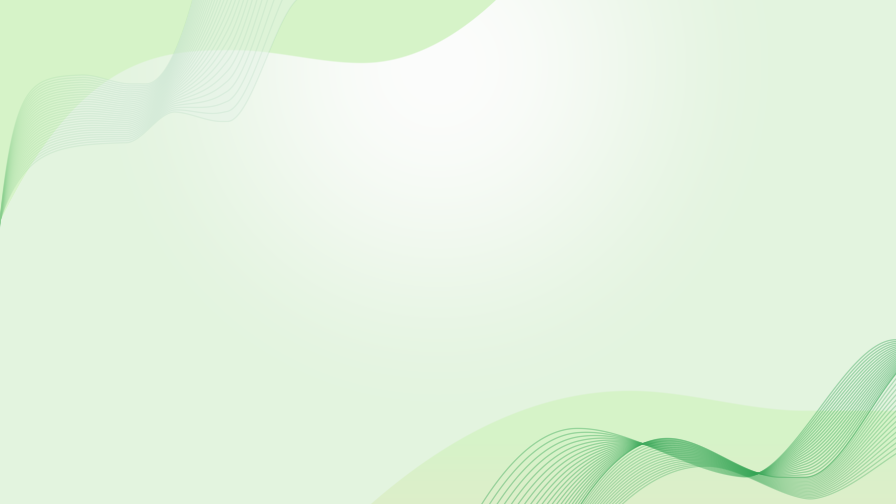
Write a Shadertoy shader that draws this background.

```glsl
// Pale green backdrop with a soft white glow, two flat wavy shapes in opposite
// corners, and twisting ribbons of fine lines. Each ribbon blends between two
// edge curves in a loop. Lengths are in canvas heights.

const vec3 MINT       = vec3(0.890, 0.955, 0.875);
const vec3 GLOW       = vec3(0.985, 0.988, 0.984);
const vec3 LEAF       = vec3(0.838, 0.953, 0.784);
const vec3 LEAF_WARM  = vec3(0.862, 0.935, 0.790);
const vec3 VEIL       = vec3(0.895, 0.950, 0.905);
const vec3 SAGE_LINE  = vec3(0.520, 0.750, 0.610);
const vec3 FERN_LINE  = vec3(0.400, 0.740, 0.450);
const vec3 GREEN_LINE = vec3(0.130, 0.610, 0.280);
const float SLOPE_STEP = 0.002;

// Lower edge of the top shape, measured down from the top of the canvas
float topShapeDepth(float x) {
    float leftRise = 0.340 * pow(max(1.0 - x / 0.463, 0.0), 2.8);
    float sag = 0.0255 * smoothstep(0.463, 0.718, x);
    float drop = max(x - 0.718, 0.0) / 0.266;
    return 0.0995 + leftRise + sag - 0.125 * drop * drop;
}

// Upper edge of the bottom shape
float bottomShapeHeight(float x) {
    float climb = max(1.25 - x, 0.0) / 0.514;
    return 0.2245 * (1.0 - climb * climb) - 0.0394 * smoothstep(1.25, 1.597, x);
}

// Depths of the upper and lower edges of the top ribbon
vec2 topEdges(float x) {
    float lift = max(x - 0.289, 0.0) / 0.0926;
    float upper = 0.148 + 0.292 * exp(-x / 0.028)
                + 0.0185 * smoothstep(0.162, 0.260, x) - 0.165 * lift * lift;
    float lower = 0.282 + 0.157 * exp(-x / 0.051)
                - 0.060 * smoothstep(0.250, 0.347, x)
                + 0.019 * smoothstep(0.343, 0.440, x)
                - 0.250 * smoothstep(0.451, 0.606, x);
    return vec2(upper, lower);
}

// An arch falling into a valley, then a rise.
// arch: crest x, peak, left width, valley x; rise: floor, start x, end x, gain
float archEdge(float x, vec4 arch, vec4 rise) {
    float left = max(arch.x - x, 0.0) / arch.z;
    float body = mix(arch.y, rise.x, smoothstep(arch.x, arch.w, x));
    return body - arch.y * left * left + rise.w * smoothstep(rise.y, rise.z, x);
}

// Heights of the outer, middle and inner edges of the bottom ribbons
vec3 bottomEdges(float x) {
    return vec3(
        archEdge(x, vec4(1.146, 0.150, 0.190, 1.493), vec4(0.053, 1.474, 1.778, 0.273)),
        archEdge(x, vec4(1.324, 0.130, 0.171, 1.550), vec4(0.053, 1.597, 1.852, 0.259)),
        archEdge(x, vec4(1.400, 0.075, 0.165, 1.620), vec4(0.009, 1.597, 1.898, 0.140)));
}

// Ink of evenly blended lines between two edges; each edge is (value, slope)
float ribbonInk(float y, vec2 edgeA, vec2 edgeB, int lines, float strength, float aa) {
    float clear = 1.0;
    for (int i = 0; i < lines; i++) {
        vec2 line = mix(edgeA, edgeB, float(i) / float(lines - 1));
        float d = abs(y - line.x) / sqrt(1.0 + line.y * line.y);
        clear *= 1.0 - strength * (1.0 - smoothstep(0.0, 0.0006 + aa, d));
    }
    return 1.0 - clear;
}

// Smooth mask, 1 where the signed value is positive
float inside(float value, float aa) {
    return smoothstep(-aa, aa, value);
}

void mainImage(out vec4 fragColor, in vec2 fragCoord) {
    float aa = 1.0 / iResolution.y;
    vec2 p = fragCoord * aa;
    float depth = 1.0 - p.y;

    // Backdrop and glow
    float glowDist = length((p - vec2(0.87, 0.87)) * vec2(1.07, 1.05));
    vec3 color = mix(GLOW, MINT, smoothstep(0.03, 0.75, glowDist));

    // Corner shapes
    color = mix(color, LEAF, inside(topShapeDepth(p.x) - depth, aa));
    vec3 lowerLeaf = mix(LEAF_WARM, LEAF, smoothstep(0.0, 0.15, p.y));
    color = mix(color, lowerLeaf, inside(bottomShapeHeight(p.x) - p.y, aa));

    // Top ribbon: translucent veil, then lines
    vec2 top = topEdges(p.x);
    vec2 topSlope = (topEdges(p.x + SLOPE_STEP) - top) / SLOPE_STEP;
    float veil = inside(depth - top.x, aa) * inside(top.y - depth, aa);
    color = mix(color, VEIL, veil * 0.5 * smoothstep(0.0, 0.3, p.x));
    float topInk = ribbonInk(depth, vec2(top.x, topSlope.x),
                             vec2(top.y, topSlope.y), 30, 0.20, aa);
    vec3 topLine = mix(FERN_LINE, SAGE_LINE, smoothstep(0.0, 0.25, p.x));
    color = mix(color, topLine, 0.7 * topInk);

    // Bottom ribbons, sharing their middle edge
    vec3 low = bottomEdges(p.x);
    vec3 lowSlope = (bottomEdges(p.x + SLOPE_STEP) - low) / SLOPE_STEP;
    vec2 middle = vec2(low.y, lowSlope.y);
    float outerInk = ribbonInk(p.y, vec2(low.x, lowSlope.x), middle, 20, 0.45, aa);
    float innerInk = ribbonInk(p.y, middle, vec2(low.z, lowSlope.z), 16, 0.40, aa);
    color = mix(color, GREEN_LINE, 0.8 * outerInk);
    color = mix(color, GREEN_LINE, 0.7 * innerInk);

    fragColor = vec4(color, 1.0);
}
```
